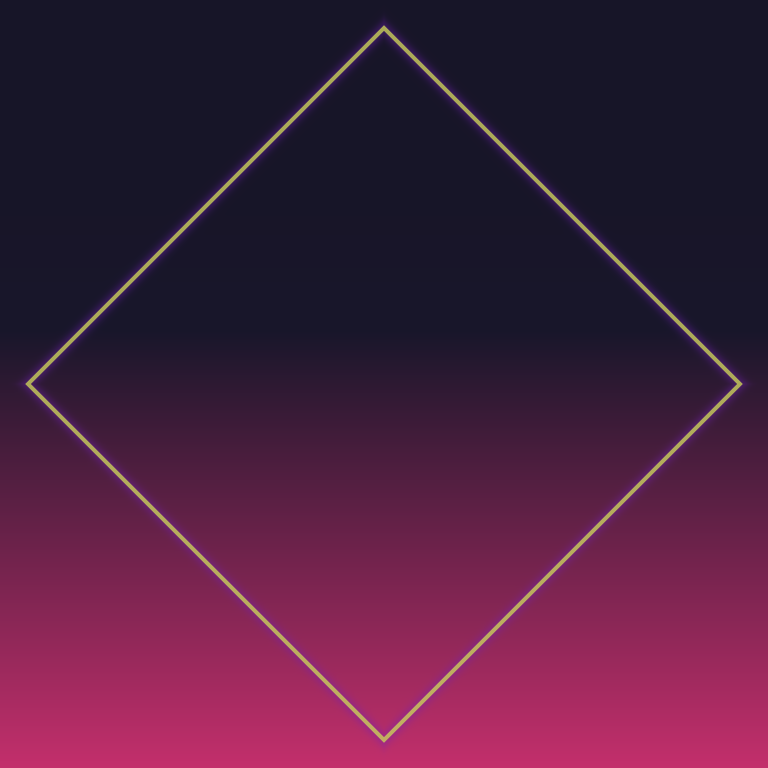
A three.js fragment shader for this background:

```glsl
varying vec2 vUv;

const vec3 NIGHT = vec3(0.092, 0.082, 0.157);
const vec3 HORIZON = vec3(0.094, 0.086, 0.165);
const vec3 MAGENTA = vec3(0.765, 0.184, 0.422);
const vec3 LIME = vec3(0.80, 0.83, 0.34);
const vec3 VIOLET = vec3(0.45, 0.13, 0.72);

// Signed distance to a square standing on its corner, with mitred tips
float diamondDistance(vec2 p, float halfDiagonal) {
  return (abs(p.x) + abs(p.y) - halfDiagonal) * 0.70710678;
}

// Night sky above, warming evenly from the horizon to the lower edge
vec3 skyGradient(float height, float horizon) {
  vec3 upper = mix(HORIZON, NIGHT, smoothstep(horizon, 0.75, height));
  float warmth = clamp(1.0 - height / horizon, 0.0, 1.0);
  return mix(upper, MAGENTA, warmth);
}

// Antialiased band around a zero distance
float strokeMask(float dist, float halfWidth, float blur) {
  return 1.0 - smoothstep(halfWidth - blur, halfWidth + blur, abs(dist));
}

// Soft bell-shaped falloff
float glowMask(float dist, float spread) {
  float d = dist / spread;
  return exp(-d * d);
}

void main() {
  vec3 color = skyGradient(vUv.y, 0.57);

  float dist = diamondDistance(vUv - 0.5, 0.4635);
  float blur = max(fwidth(vUv.x) * 0.6, 0.0002);

  // Violet halo under the lime outline
  color = mix(color, VIOLET, 0.38 * glowMask(dist, 0.0085));
  color = mix(color, LIME, 0.78 * strokeMask(dist, 0.0026, blur));

  gl_FragColor = vec4(color, 1.0);
}
```
